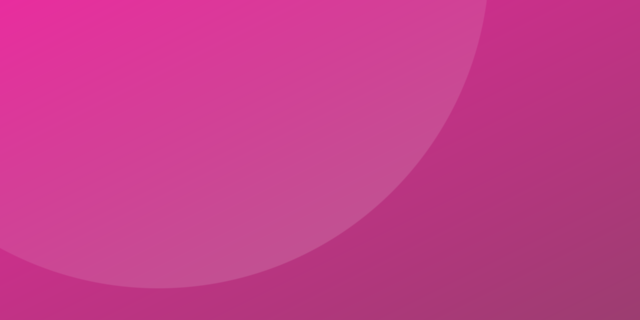
Reproduce this background procedurally as a Shadertoy shader.

```glsl
// Magenta diagonal gradient with a large translucent disc hanging from the top edge.

#define BRIGHT_PINK vec3(0.910, 0.150, 0.608)
#define DUSKY_PLUM vec3(0.610, 0.240, 0.440)
#define DISC_CENTER vec2(0.495, 1.134)
#define DISC_RADIUS 1.035
#define VEIL_START 0.03
#define VEIL_END 0.20

// Signed distance to a circle, negative inside
float circleDistance(vec2 point, vec2 center, float radius) {
    return length(point - center) - radius;
}

void mainImage(out vec4 fragColor, in vec2 fragCoord) {
    vec2 uv = fragCoord / iResolution.xy;
    vec2 point = fragCoord / iResolution.y;
    float pixel = 1.0 / iResolution.y;

    // Corner-to-corner gradient: 0 at top left, 1 at bottom right
    float diagonal = 0.5 * (uv.x + 1.0 - uv.y);
    vec3 color = mix(BRIGHT_PINK, DUSKY_PLUM, diagonal);

    // White veil inside the disc, denser along the diagonal
    float edge = circleDistance(point, DISC_CENTER, DISC_RADIUS);
    float coverage = 1.0 - smoothstep(-pixel, pixel, edge);
    float veil = mix(VEIL_START, VEIL_END, diagonal);
    color = mix(color, vec3(1.0), veil * coverage);

    fragColor = vec4(color, 1.0);
}
```
